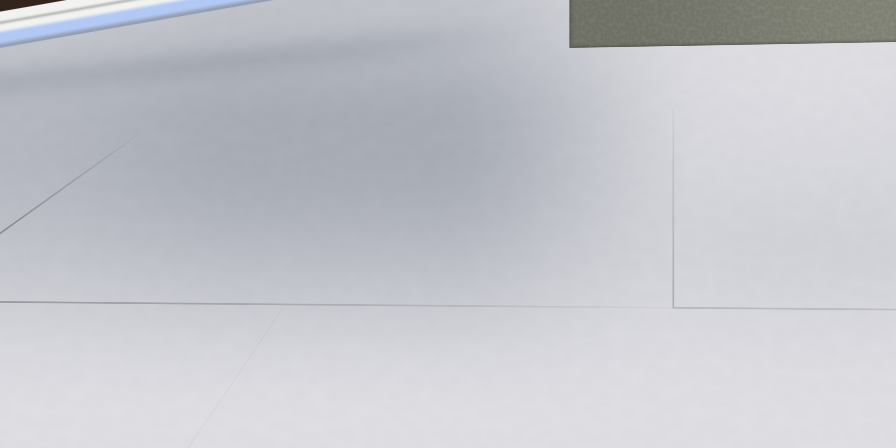
Give the GLSL for this texture, as a WebGL 1 fragment shader.

```glsl
precision highp float;
// Pale floor of large slabs with hairline seams, softly shaded toward the back,
// with a lit sloping trim at the upper left and an olive block at the upper right.
// Smooth ramps build the light, segment distances the seams, cellular noise the wear.

uniform vec2 u_resolution;

// Scene space is 2 wide and 1 high, origin at the lower left.
const vec3 FLOOR_LIGHT = vec3(0.865, 0.865, 0.885);
const vec3 FLOOR_SHADE = vec3(0.655, 0.672, 0.708);
const vec3 SEAM_COLOR = vec3(0.40, 0.40, 0.42);
const vec3 BLOCK_DARK = vec3(0.39, 0.39, 0.35);
const vec3 BLOCK_LIGHT = vec3(0.58, 0.59, 0.54);
const vec3 TRIM_EDGE = vec3(0.58, 0.62, 0.70);
const vec3 TRIM_BLUE = vec3(0.70, 0.79, 0.96);
const vec3 TRIM_WHITE = vec3(0.95, 0.95, 0.94);
const vec3 TRIM_BROWN = vec3(0.20, 0.14, 0.11);

const float SEAM_HALF_WIDTH = 0.0008;
const float FLOOR_WEAR = 0.012;
const float BLOCK_GRAIN = 0.25;
const vec2 BLOCK_CORNER = vec2(1.271, 0.893);
const float BLOCK_SLOPE = 0.018;
const float TRIM_START = 0.893;
const float TRIM_SLOPE = 0.175;

vec2 hash2(vec2 p) {
  vec2 q = vec2(dot(p, vec2(127.1, 311.7)), dot(p, vec2(269.5, 183.3)));
  return fract(sin(q) * 43758.5);
}

// Distance to the nearest of the jittered cell points.
float cellular(vec2 p) {
  vec2 cell = floor(p);
  float nearest = 2.0;
  for (int j = -1; j <= 1; j++) {
    for (int i = -1; i <= 1; i++) {
      vec2 c = cell + vec2(float(i), float(j));
      nearest = min(nearest, distance(p, c + hash2(c)));
    }
  }
  return nearest;
}

float above(float edge, float v, float px) {
  return smoothstep(edge - 0.5 * px, edge + 0.5 * px, v);
}

float bell(float v, float width) {
  return exp(-v * v / (width * width));
}

// Hairline from a to b; its strength runs from fade.x to fade.y.
float seam(vec2 p, vec2 a, vec2 b, vec2 fade, float px) {
  vec2 ab = b - a;
  float t = clamp(dot(p - a, ab) / dot(ab, ab), 0.0, 1.0);
  float d = distance(p, a + ab * t);
  float line = 1.0 - smoothstep(SEAM_HALF_WIDTH, SEAM_HALF_WIDTH + px, d);
  return line * mix(fade.x, fade.y, t);
}

vec3 floorColor(vec2 p) {
  float shade = smoothstep(0.06, 0.68, p.y);
  shade *= 1.0 - 0.85 * smoothstep(0.95, 1.6, p.x);
  shade *= 1.0 - 0.45 * smoothstep(0.72, 1.0, p.y);
  shade *= 1.0 - 0.25 * (1.0 - smoothstep(0.0, 0.6, p.x));
  // Soft streak of shadow across the back.
  float streak = bell(p.y - 0.815 - 0.095 * p.x, 0.035);
  shade += 0.28 * streak * (1.0 - smoothstep(0.7, 1.3, p.x));
  // Glow in front of the block, and a mild dip at the right.
  shade -= 0.12 * bell(p.x - 1.85, 0.4) * bell(p.y - 0.82, 0.2);
  shade += 0.12 * smoothstep(1.2, 1.7, p.x) * bell(p.y - 0.42, 0.16);
  float wear = cellular(p * vec2(24.0, 36.0)) - 0.5;
  return mix(FLOOR_LIGHT, FLOOR_SHADE, shade) + FLOOR_WEAR * wear;
}

vec3 trimColor(float s, float px) {
  vec3 color = mix(TRIM_EDGE, TRIM_BLUE, smoothstep(0.002, 0.016, s));
  color = mix(color, TRIM_WHITE, smoothstep(0.030, 0.042, s));
  color *= 1.0 - 0.22 * bell(s - 0.056, 0.004);
  return mix(color, TRIM_BROWN, above(0.081, s, px * 1.5));
}

vec3 blockColor(vec2 p, float rise) {
  float grain = cellular(p * 110.0) - 0.5;
  float lit = 0.3 + 0.35 * smoothstep(1.3, 2.0, p.x) + BLOCK_GRAIN * grain;
  vec3 color = mix(BLOCK_DARK, BLOCK_LIGHT, clamp(lit, 0.0, 1.0));
  float edge = max(bell(rise, 0.005), bell(p.x - BLOCK_CORNER.x, 0.006));
  return color * (1.0 - 0.2 * edge);
}

void main() {
  vec2 p = gl_FragCoord.xy / u_resolution * vec2(2.0, 1.0);
  float px = 1.0 / u_resolution.y;
  vec3 color = floorColor(p);

  // Slab seams: front joint in two runs, upright joint, and two slanted ones.
  vec2 joint = vec2(1.503, 0.313);
  float line = seam(p, vec2(0.0, 0.326), joint, vec2(0.50, 0.04), px);
  line = max(line, seam(p, joint, vec2(2.0, 0.309), vec2(0.28, 0.22), px));
  line = max(line, seam(p, joint, vec2(1.503, 0.755), vec2(0.38, 0.06), px));
  line = max(line, seam(p, vec2(0.0, 0.479), vec2(0.32, 0.708), vec2(0.58, 0.0), px));
  line = max(line, seam(p, vec2(0.42, 0.0), vec2(0.63, 0.31), vec2(0.04, 0.05), px));
  color = mix(color, SEAM_COLOR, line);

  // Trim and block stand over the back of the floor.
  float s = p.y - TRIM_START - TRIM_SLOPE * p.x;
  color = mix(color, trimColor(s, px), above(0.0, s, px * 1.5));
  float rise = p.y - BLOCK_CORNER.y - BLOCK_SLOPE * (p.x - BLOCK_CORNER.x);
  float block = above(0.0, rise, px) * above(BLOCK_CORNER.x, p.x, px);
  color = mix(color, blockColor(p, rise), block);

  gl_FragColor = vec4(color, 1.0);
}
```
